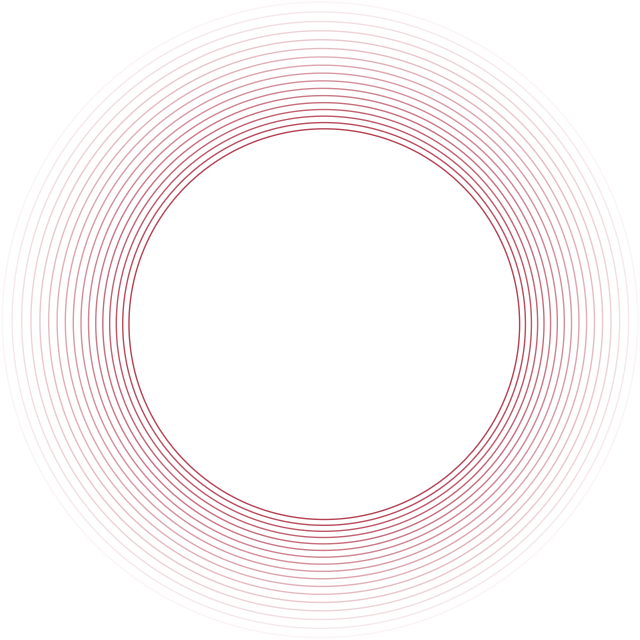
Give the GLSL for this background, as a WebGL 2 fragment shader.

```glsl
#version 300 es
precision highp float;
// Thin concentric crimson rings on white, widening and fading outwards.

uniform vec2 u_resolution;
out vec4 fragColor;

const int RING_COUNT = 17;
const float INNER_RADIUS = 0.3052;
const float OUTER_RADIUS = 0.4964;
const vec2 INNER_CENTER = vec2(0.5067, 0.4935);
const vec2 OUTER_CENTER = vec2(0.5, 0.5003);
const float LINE_WIDTH = 0.0022;
const float OUTER_OPACITY = 0.06;
const vec3 PAPER = vec3(1.0);
const vec3 CRIMSON = vec3(0.71, 0.25, 0.32);

// Signed distance to a circle outline's centre line.
float circleDistance(vec2 p, vec2 center, float radius) {
    return length(p - center) - radius;
}

// Antialiased coverage of a stroke around distance zero.
float strokeCoverage(float dist, float width, float pixel) {
    float edge = (0.5 * width - abs(dist)) / pixel + 0.5;
    return clamp(edge, 0.0, min(1.0, width / pixel));
}

// Radii grow by a constant ratio from inner to outer.
float ringRadius(float t, float inner, float outer) {
    return inner * pow(outer / inner, t);
}

void main() {
    float size = min(u_resolution.x, u_resolution.y);
    float pixel = 1.0 / size;
    vec2 p = (gl_FragCoord.xy - 0.5 * u_resolution) / size + 0.5;

    vec3 color = PAPER;
    for (int i = 0; i < RING_COUNT; i++) {
        float t = float(i) / float(RING_COUNT - 1);
        float radius = ringRadius(t, INNER_RADIUS, OUTER_RADIUS);

        // The centre drifts in step with the radius.
        float drift = (radius - INNER_RADIUS) / (OUTER_RADIUS - INNER_RADIUS);
        vec2 center = mix(INNER_CENTER, OUTER_CENTER, drift);

        float opacity = mix(1.0, OUTER_OPACITY, t);
        float dist = circleDistance(p, center, radius);
        color = mix(color, CRIMSON, opacity * strokeCoverage(dist, LINE_WIDTH, pixel));
    }
    fragColor = vec4(color, 1.0);
}
```
